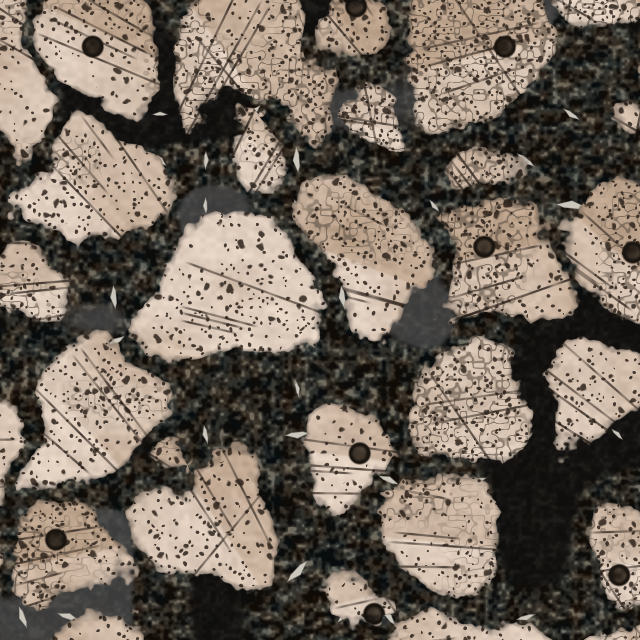
Reproduce this texture procedurally as a Shadertoy shader.

```glsl
// Pale pitted mineral grains with scratches, packed in a dark speckled matrix.

float hash(vec2 p) {
    return fract(sin(dot(p, vec2(127.1, 311.7))) * 43758.5453);
}

vec2 hash2(vec2 p) {
    return vec2(hash(p), hash(p + 17.37));
}

float noise(vec2 p) {
    vec2 i = floor(p), f = fract(p);
    f = f * f * (3.0 - 2.0 * f);
    return mix(mix(hash(i), hash(i + vec2(1, 0)), f.x),
               mix(hash(i + vec2(0, 1)), hash(i + vec2(1, 1)), f.x), f.y);
}

mat2 rotate(float a) {
    return mat2(cos(a), sin(a), -sin(a), cos(a));
}

// Scattered dots, one at most in each cell
float pits(vec2 p, float scale, float share) {
    p = p * scale + 0.5 * vec2(noise(p * 90.0), noise(p * 90.0 + 31.0));
    vec2 id = floor(p);
    vec2 q = fract(p) - 0.5 - 0.4 * (hash2(id) - 0.5);
    float radius = mix(0.14, 0.32, hash(id + 5.3));
    return step(hash(id + 9.1), share) * smoothstep(radius + 0.1, radius - 0.1, length(q));
}

// Signed distance to the packed grains; returns nearest grain's id and centre
float grains(vec2 p, out vec2 grainId, out vec2 centre) {
    float nearest = 9.0, second = 9.0;
    vec2 cell = floor(p / 0.215);
    for (int y = -2; y <= 2; y++)
    for (int x = -2; x <= 2; x++) {
        vec2 id = cell + vec2(x, y);
        vec2 c = (id + 0.5 + 0.75 * (hash2(id + 3.7) - 0.5)) * 0.215;
        float stretch = mix(0.8, 1.25, hash(id + 6.1));
        vec2 q = rotate(6.28 * hash(id + 8.9)) * (p - c) * vec2(stretch, 1.0 / stretch);
        float radius = mix(0.055, 0.165, hash(id + 1.3));
        radius *= 1.0 + 0.16 * cos(3.0 * atan(q.y, q.x));
        float d = length(q) - radius;
        if (d < nearest) {
            second = nearest;
            nearest = d;
            grainId = id;
            centre = c;
        } else second = min(second, d);
    }
    // Rounded corners where the outline meets the gap to the neighbour
    float gap = 0.007 + 0.016 * noise(p * 7.0) - 0.5 * (second - nearest);
    float blend = max(0.025 - abs(nearest - gap), 0.0);
    return max(nearest, gap) + blend * blend / 0.1;
}

vec3 matrixColour(vec2 p) {
    float speckle = 0.45 * noise(p * 150.0) + 0.35 * noise(p * 75.0 + 7.0) + 0.2 * noise(p * 230.0);
    vec3 col = mix(vec3(0.05, 0.045, 0.035), vec3(0.2, 0.19, 0.165), smoothstep(0.3, 0.58, speckle));
    col = mix(col, vec3(0.44, 0.42, 0.37), smoothstep(0.56, 0.78, speckle));
    col += 0.05 * (noise(p * 60.0 + 50.0) - 0.5) * vec3(1.0, -0.2, -0.9);

    // Smooth black hollows and grey glassy patches
    float patches = noise(p * 6.0 + 20.0);
    col = mix(col, vec3(0.06, 0.055, 0.05), 0.85 * smoothstep(0.7, 0.8, patches));
    col = mix(col, vec3(0.27, 0.27, 0.27), 0.85 * smoothstep(0.2, 0.14, patches));

    // Pale shards
    vec2 id = floor(p * 14.0);
    vec2 q = rotate(6.28 * hash(id + 2.2)) * (fract(p * 14.0) - 0.5) / 14.0;
    float width = mix(0.003, 0.008, hash(id + 4.4));
    float shard = max(abs(q.x) * 0.35 + abs(q.y) - width, -q.y - 0.5 * width);
    return mix(col, vec3(0.8, 0.78, 0.74), step(hash(id + 7.7), 0.24) * smoothstep(0.0015, -0.0015, shard));
}

vec3 grainColour(vec2 p, vec2 id, vec2 centre, float d) {
    vec2 q = rotate(0.4 + 1.3 * (hash(id + 2.6) - 0.5)) * (p - centre);
    float tint = 0.8 * hash(id + 4.9) + 0.6 * (noise(p * 11.0) - 0.5);

    // Twin bands of another tone
    float band = smoothstep(-0.003, 0.003, q.y - 0.06 * (hash(id + 5.5) - 0.5));
    tint += 0.55 * (band - 0.5) * step(0.35, hash(id + 6.6));
    vec3 col = mix(vec3(0.88, 0.81, 0.75), vec3(0.74, 0.64, 0.55), clamp(tint, 0.0, 1.0));
    col += 0.07 * (noise(p * 120.0) - 0.5) + 0.05 * (noise(q * vec2(15.0, 90.0)) - 0.5);

    // Pebbly etched relief
    float etched = smoothstep(0.45, 0.75, noise(p * 8.0 + 4.0) + 0.7 * (hash(id + 9.2) - 0.5));
    float crease = smoothstep(0.13, 0.02, abs(noise(p * 105.0) - 0.5));
    col = mix(col, vec3(0.38, 0.33, 0.28), 0.65 * etched * crease);

    // Scratches
    for (float i = 0.0; i < 4.0; i++) {
        vec2 h = hash2(id + 11.3 * i + 0.7);
        vec2 s = rotate(0.25 * (h.x - 0.5) + 1.2 * step(0.85, h.y)) * q;
        float line = smoothstep(0.0028, 0.0006, abs(s.y - 0.15 * (h.x - 0.5)));
        line *= smoothstep(0.01, -0.01, abs(s.x - 0.08 * (h.y - 0.5)) - 0.03 - 0.1 * h.y);
        col = mix(col, vec3(0.2, 0.16, 0.13), line * (0.3 + 0.6 * noise(s * 60.0)));
    }

    // Fine pits, then a few big round ones with dark rims
    float density = 0.12 + 0.3 * noise(p * 10.0 + 60.0) + 0.2 * etched;
    float pit = max(pits(p, 62.0, density * 0.7), pits(rotate(0.7) * p, 105.0, density));
    col = mix(col, vec3(0.17, 0.13, 0.1), 0.85 * pit);
    float hole = length(q - 0.09 * (hash2(id + 12.8) - 0.5)) - 0.017;
    vec3 holeColour = mix(vec3(0.1, 0.08, 0.06), vec3(0.33, 0.28, 0.23), smoothstep(-0.003, -0.009, hole) * noise(p * 90.0));
    col = mix(col, holeColour, step(hash(id + 13.4), 0.4) * smoothstep(0.002, -0.002, hole));

    // Shaded rim
    return col * mix(0.72, 1.0, smoothstep(0.0, -0.009, d));
}

void mainImage(out vec4 fragColor, in vec2 fragCoord) {
    vec2 p = fragCoord / iResolution.y + 3.0;
    vec2 warped = p + 0.035 * (vec2(noise(p * 9.0), noise(p * 9.0 + 40.0)) - 0.5);
    vec2 id, centre;
    float d = grains(warped, id, centre);
    d += 0.013 * (noise(p * 65.0) - 0.5) + 0.006 * (noise(p * 140.0) - 0.5);
    vec3 col = mix(matrixColour(p), grainColour(p, id, centre, d), smoothstep(0.002, -0.002, d));
    fragColor = vec4(col, 1.0);
}
```
